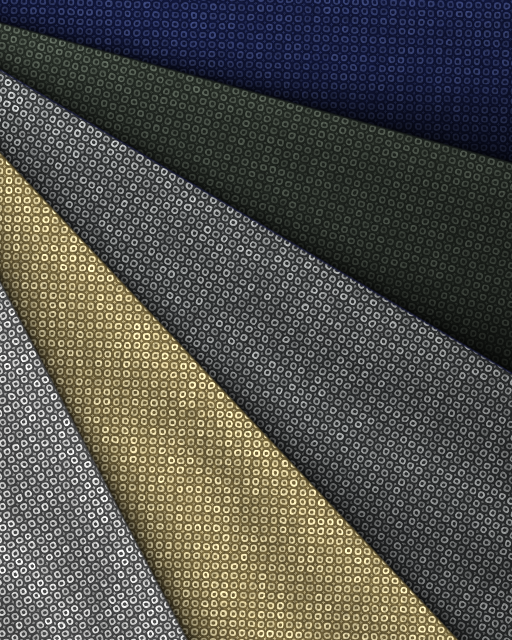
A Shadertoy shader for this texture:

```glsl
const int SHEETS = 5;
const float PERIOD = 0.0148;        // motif spacing, in canvas heights
const float RING_RADIUS = 0.27;     // motif sizes, in cells
const float RING_HALF_WIDTH = 0.095;
const float DIAMOND_SIZE = 0.17;
const float THREADS = 5.0;          // weave threads per cell
const float WEAVE_DEPTH = 0.28;
const float FOLD_DEPTH = 0.07;
const float FOLD_RATE = 34.0;
const float SHADOW_WIDTH = 0.026;
const float HEM_WIDTH = 0.0022;

// Sheets run from the navy back to the pale grey front.
const vec3 GROUND[SHEETS] = vec3[](
    vec3(0.060, 0.080, 0.205), vec3(0.115, 0.135, 0.115),
    vec3(0.165, 0.172, 0.175), vec3(0.420, 0.365, 0.220),
    vec3(0.270, 0.272, 0.275));
const vec3 THREAD[SHEETS] = vec3[](
    vec3(0.200, 0.240, 0.420), vec3(0.270, 0.300, 0.265),
    vec3(0.570, 0.580, 0.580), vec3(0.880, 0.830, 0.650),
    vec3(0.830, 0.830, 0.825));
// Brightness at the upper left, then its change along x and y.
const vec3 LIGHT[SHEETS] = vec3[](
    vec3(1.18, -0.15, 2.00), vec3(1.42, -0.13, 1.30),
    vec3(1.28, -0.42, 0.10), vec3(1.05, 0.00, 0.05),
    vec3(1.02, 0.00, 0.03));
const float TILT[SHEETS] = float[](-0.03, -0.27, -0.52, -0.03, 0.46);
// Upper hem of each sheet: height at the left side and fall along x.
const vec2 HEM[SHEETS] = vec2[](
    vec2(2.0, 0.0), vec2(0.965, 0.274), vec2(0.892, 0.593),
    vec2(0.762, 1.064), vec2(0.561, 1.915));
const vec3 HEM_TINT[SHEETS] = vec3[](
    vec3(0.0), vec3(0.09, 0.11, 0.10), vec3(0.07, 0.08, 0.21),
    vec3(0.30, 0.26, 0.15), vec3(0.22, 0.22, 0.22));

float hash(vec2 p) {
    vec3 q = fract(vec3(p.xyx) * 0.1031);
    q += dot(q, q.yzx + 33.33);
    return fract((q.x + q.y) * q.z);
}

float noise(vec2 p) {
    vec2 cell = floor(p), f = fract(p);
    f = f * f * (3.0 - 2.0 * f);
    float low = mix(hash(cell), hash(cell + vec2(1, 0)), f.x);
    float high = mix(hash(cell + vec2(0, 1)), hash(cell + vec2(1, 1)), f.x);
    return mix(low, high, f.y);
}

vec2 rotate(vec2 p, float angle) {
    float c = cos(angle), s = sin(angle);
    return vec2(c * p.x - s * p.y, s * p.x + c * p.y);
}

float hemDistance(int sheet, vec2 p) {
    vec2 hem = HEM[sheet];
    return (p.y - hem.x + hem.y * p.x) / sqrt(1.0 + hem.y * hem.y);
}

// Squarish rings on the cell centres, small diamonds on the corners.
float motif(vec2 grid, float blur) {
    vec2 q = abs(fract(grid) - 0.5);
    float radius = mix(length(q), max(q.x, q.y), 0.25);
    float ring = abs(radius - RING_RADIUS) - RING_HALF_WIDTH;
    vec2 corner = 0.5 - q;
    float diamond = corner.x + corner.y - DIAMOND_SIZE;
    float ringMask = 1.0 - smoothstep(-blur, blur, ring);
    float diamondMask = 1.0 - smoothstep(-blur, blur, diamond);
    return max(ringMask, 0.6 * diamondMask);
}

vec3 cloth(int sheet, vec2 p, float pixel) {
    vec2 grid = rotate(p, -TILT[sheet]) / PERIOD + 60.0;
    vec2 wobble = vec2(noise(grid * 1.7), noise(grid * 1.7 + 19.0)) - 0.5;
    float blur = max(0.55 * pixel / PERIOD, 0.03);
    float pattern = motif(grid + 0.12 * wobble, blur);
    pattern *= 0.75 + 0.4 * hash(floor(grid));

    float weave = noise(grid * THREADS) - 0.5;
    vec3 color = mix(GROUND[sheet], THREAD[sheet], pattern);
    color *= 1.0 + WEAVE_DEPTH * weave;

    // Broad light and soft folds
    vec3 light = LIGHT[sheet];
    float shade = light.x + light.y * p.x + light.z * (p.y - 1.0);
    float fold = sin(hemDistance(sheet, p) * FOLD_RATE + 3.0 * noise(p * 4.0));
    return color * max(shade, 0.35) * (1.0 + FOLD_DEPTH * fold);
}

void mainImage(out vec4 fragColor, in vec2 fragCoord) {
    vec2 p = fragCoord / iResolution.y;
    float pixel = 1.0 / iResolution.y;
    vec3 color = cloth(0, p, pixel);

    // Lay each sheet over the last, with its shadow and rolled hem
    for (int i = 1; i < SHEETS; i++) {
        float d = hemDistance(i, p);
        float outside = max(d, 0.0);
        float shadow = 0.5 * exp(-outside / SHADOW_WIDTH)
                     + 0.2 * exp(-outside / (0.2 * SHADOW_WIDTH));
        color *= 1.0 - shadow;

        vec3 sheet = cloth(i, p, pixel);
        float hem = smoothstep(-HEM_WIDTH - pixel, -HEM_WIDTH + pixel, d);
        sheet = mix(sheet, HEM_TINT[i], 0.85 * hem);
        color = mix(sheet, color, smoothstep(-pixel, pixel, d));
    }
    fragColor = vec4(clamp(color, 0.0, 1.0), 1.0);
}
```
